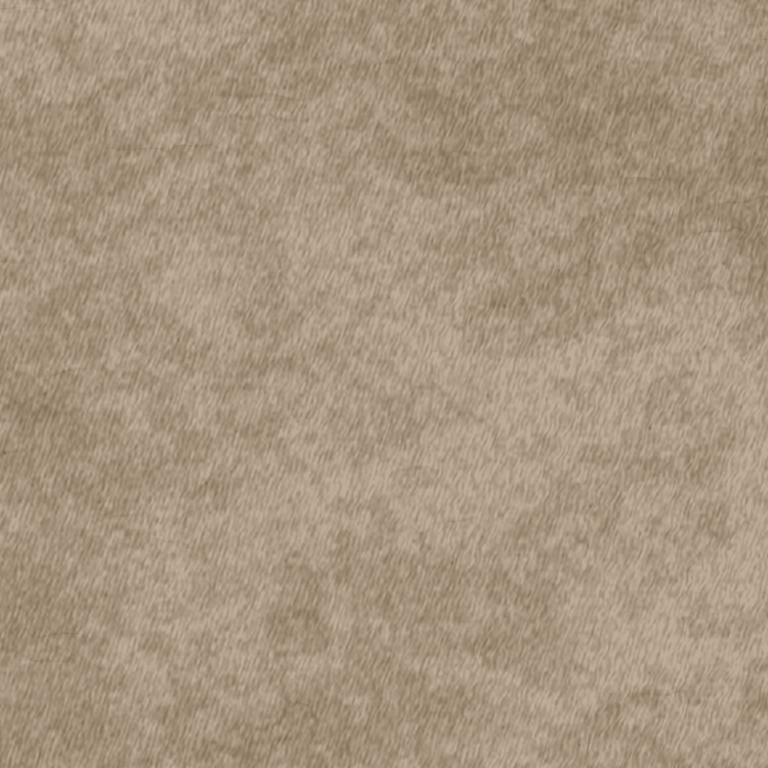
A WebGL 1 fragment shader for this texture:

```glsl
precision highp float;
// Worn beige twill cloth with slanted threads, faded patches, creases and specks.
uniform vec2 u_resolution;

float hash(vec2 p) {
  return fract(sin(dot(p, vec2(127.1, 311.7))) * 43758.5453);
}

float noise(vec2 p) {
  vec2 i = floor(p), f = fract(p);
  f = f * f * (3.0 - 2.0 * f);
  return mix(mix(hash(i), hash(i + vec2(1.0, 0.0)), f.x),
             mix(hash(i + vec2(0.0, 1.0)), hash(i + 1.0), f.x), f.y);
}

float fbm(vec2 p) {
  float sum = 0.0, amplitude = 0.5;
  for (int i = 0; i < 5; i++) {
    sum += amplitude * noise(p);
    p = mat2(1.6, 1.2, -1.2, 1.6) * p + 17.3;
    amplitude *= 0.5;
  }
  return sum / 0.97;
}

// Short steep strokes leaning to the right, more tangled towards the right side.
float threads(vec2 p) {
  float tangle = mix(0.001, 0.005, smoothstep(0.3, 0.8, p.x));
  vec2 slanted = vec2(p.x - 0.32 * p.y + tangle * noise(p * 70.0), p.y);
  float strokes = noise(slanted * vec2(275.0, 115.0)) - 0.5;
  float twill = sin(slanted.x * 880.0 + 4.0 * noise(slanted * vec2(70.0, 60.0)));
  float fuzz = noise(p * vec2(290.0, 210.0) + 31.0) - 0.5;
  return 1.0 * strokes + 0.2 * twill + 0.6 * fuzz;
}

// Broad fading of the cloth, broken up by small ragged flakes of pale nap.
float fading(vec2 p) {
  float patches = fbm(p * vec2(5.0, 6.0) + 3.7) - 0.5;
  float flakes = fbm(p * vec2(34.0, 44.0) + 41.0) + 0.5 * patches;
  float mottle = 0.42 * (smoothstep(0.38, 0.62, flakes) - 0.5);
  float darkFold = 0.15 * exp(-pow((p.x - 0.27 - 0.1 * p.y) / 0.05, 2.0));
  float paleBand = 0.1 * exp(-pow((p.y - 0.13) / 0.03, 2.0));
  float darkCorner = 0.22 * smoothstep(0.45, 0.15, length((p - vec2(0.85, 0.92)) * vec2(0.7, 1.0)));
  return 0.7 * patches + mottle - darkFold + paleBand - darkCorner;
}

// Thin broken creases that run mostly sideways.
float creases(vec2 p) {
  float level = noise(p * vec2(6.0, 27.0) + 1.2 * fbm(p * 18.0));
  float line = 1.0 - smoothstep(0.0, 0.09, abs(level - 0.5));
  return line * smoothstep(0.55, 0.8, noise(p * vec2(13.0, 17.0) + 8.0));
}

// Sparse small dark flecks.
float specks(vec2 p) {
  vec2 cell = floor(p * 42.0);
  vec2 centre = 0.2 + 0.6 * vec2(hash(cell + 5.1), hash(cell + 9.4));
  float reach = length((fract(p * 42.0) - centre) * vec2(1.0, 0.8));
  return step(0.93, hash(cell + 2.3)) * (1.0 - smoothstep(0.03, 0.14, reach));
}

void main() {
  vec2 p = gl_FragCoord.xy / u_resolution;

  float tone = 0.68 + threads(p) + fading(p);
  tone -= 0.35 * creases(p) + 0.6 * specks(p);

  vec3 shade = vec3(0.59, 0.52, 0.43);
  vec3 pale = vec3(0.70, 0.63, 0.55);
  gl_FragColor = vec4(mix(shade, pale, clamp(tone, -0.8, 1.4)), 1.0);
}
```
